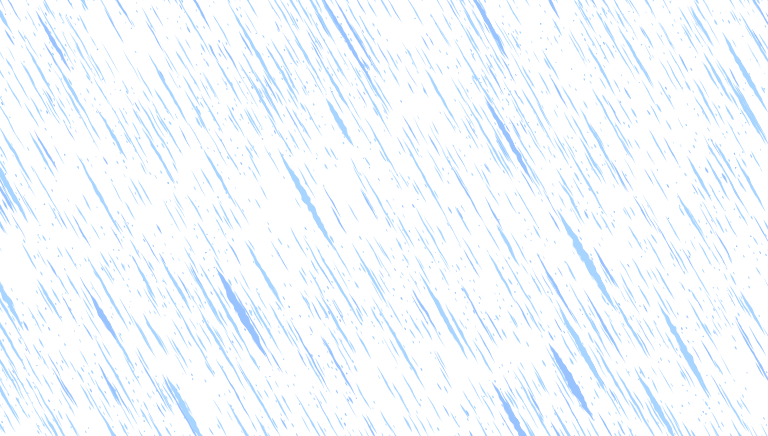
A Shadertoy shader for this pattern:

```glsl
// Slanted rain of thin, tapered pale-blue strokes on white paper.
// Several jittered grids, turned to the stroke direction, each hold one ragged
// stroke per cell; gradient noise gathers them into denser and emptier patches.

#define SLANT 60.5        // degrees below the horizontal, falling to the right
#define INK 1.0           // overall amount of strokes
#define CLUMPING 2.0      // contrast between dense and empty patches
#define RAGGED 0.6        // roughness of the stroke edges
#define WOBBLE 0.0022     // sideways waver of the strokes
#define TILT 0.03         // spread of the stroke directions
#define DARK_SHARE 0.2    // share of strokes in the deeper blue
#define PAPER vec3(1.0)
#define PALE_BLUE vec3(0.66, 0.835, 1.0)
#define DEEP_BLUE vec3(0.60, 0.765, 1.0)

vec3 hash3(vec2 p) {
    vec3 q = fract(p.xyx * vec3(0.1031, 0.1030, 0.0973));
    q += dot(q, q.yxz + 33.33);
    return fract((q.xxy + q.yzz) * q.zyx);
}

float cornerSlope(vec2 corner, vec2 offset) {
    float angle = 6.2832 * hash3(corner).x;
    return dot(vec2(cos(angle), sin(angle)), offset);
}

float gradientNoise(vec2 p) {
    vec2 i = floor(p), f = fract(p);
    vec2 u = f * f * f * (f * (f * 6.0 - 15.0) + 10.0);
    vec2 e = vec2(1.0, 0.0);
    return mix(mix(cornerSlope(i, f), cornerSlope(i + e, f - e), u.x),
               mix(cornerSlope(i + e.yx, f - e.yx), cornerSlope(i + 1.0, f - 1.0), u.x), u.y);
}

// Part of a pixel-wide window at x that a band of the given half width fills
float bandCoverage(float x, float halfWidth, float pixel) {
    float right = min(x + 0.5 * pixel, halfWidth);
    float left = max(x - 0.5 * pixel, -halfWidth);
    return clamp((right - left) / pixel, 0.0, 1.0);
}

// Paints one grid of strokes; p.x runs across the strokes, p.y along them
vec3 paintStrokes(vec3 color, vec2 p, vec2 cell, vec2 widths, vec2 lengths,
                  float chance, float seed, float pixel) {
    // Each column of cells slides by its own amount
    float slide = hash3(vec2(floor(p.x / cell.x), seed)).x;
    vec2 q = p / cell + vec2(0.0, slide);
    vec2 id = floor(q);
    vec2 local = (fract(q) - 0.5) * cell;
    vec3 shape = hash3(id + seed * 17.0);
    vec3 place = hash3(id + seed * 17.0 + 71.3);

    // Random size, position and tilt, kept inside the cell
    float len = mix(lengths.x, lengths.y, shape.x);
    float halfWidth = 0.5 * mix(widths.x, widths.y, shape.y);
    local.y -= (place.x - 0.5) * (cell.y - len);
    local.x -= (place.y - 0.5) * 0.6 * cell.x;
    local.x += (fract(place.x * 37.0) - 0.5) * TILT * local.y;

    // Pointed ends and ragged sides
    float t = 2.0 * local.y / len;
    halfWidth *= max(1.0 - t * t, 0.0);
    halfWidth *= 1.0 + RAGGED * gradientNoise(p * vec2(130.0, 65.0));

    // Presence and colour follow slow noise taken at the cell centre
    vec2 centre = (id + 0.5 - vec2(0.0, slide)) * cell;
    float density = 1.0 + CLUMPING * gradientNoise(centre * vec2(6.0, 4.0));
    float present = step(shape.z, INK * chance * density);
    float deepness = 1.0 + 2.0 * gradientNoise(centre * 5.0 + 40.0);
    vec3 ink = mix(PALE_BLUE, DEEP_BLUE, step(place.z, DARK_SHARE * deepness));
    return mix(color, ink, present * bandCoverage(local.x, halfWidth, pixel));
}

void mainImage(out vec4 fragColor, in vec2 fragCoord) {
    float pixel = 1.0 / iResolution.y;
    vec2 uv = fragCoord * pixel;

    // Turn to stroke axes, then waver the sides
    float slant = radians(SLANT);
    vec2 along = vec2(cos(slant), -sin(slant));
    vec2 p = vec2(dot(uv, vec2(-along.y, along.x)), dot(uv, along)) + 3.0;
    p.x += WOBBLE * gradientNoise(p * vec2(45.0, 28.0));

    vec3 color = PAPER;
    // Fine speckle
    color = paintStrokes(color, p, vec2(0.012, 0.020), vec2(0.001, 0.003),
                         vec2(0.004, 0.012), 0.25, 1.0, pixel);
    // Two overlapping grids of short, thin strokes
    for (float i = 0.0; i < 2.0; i++) {
        color = paintStrokes(color, p + i * 0.137, vec2(0.014, 0.10), vec2(0.0014, 0.004),
                             vec2(0.015, 0.095), 0.40, 2.0 + i, pixel);
    }
    // Long strokes
    color = paintStrokes(color, p, vec2(0.024, 0.24), vec2(0.0024, 0.007),
                         vec2(0.09, 0.23), 0.45, 5.0, pixel);
    // Few bold strokes
    color = paintStrokes(color, p, vec2(0.08, 0.42), vec2(0.006, 0.018),
                         vec2(0.12, 0.28), 0.40, 6.0, pixel);

    fragColor = vec4(color, 1.0);
}
```
